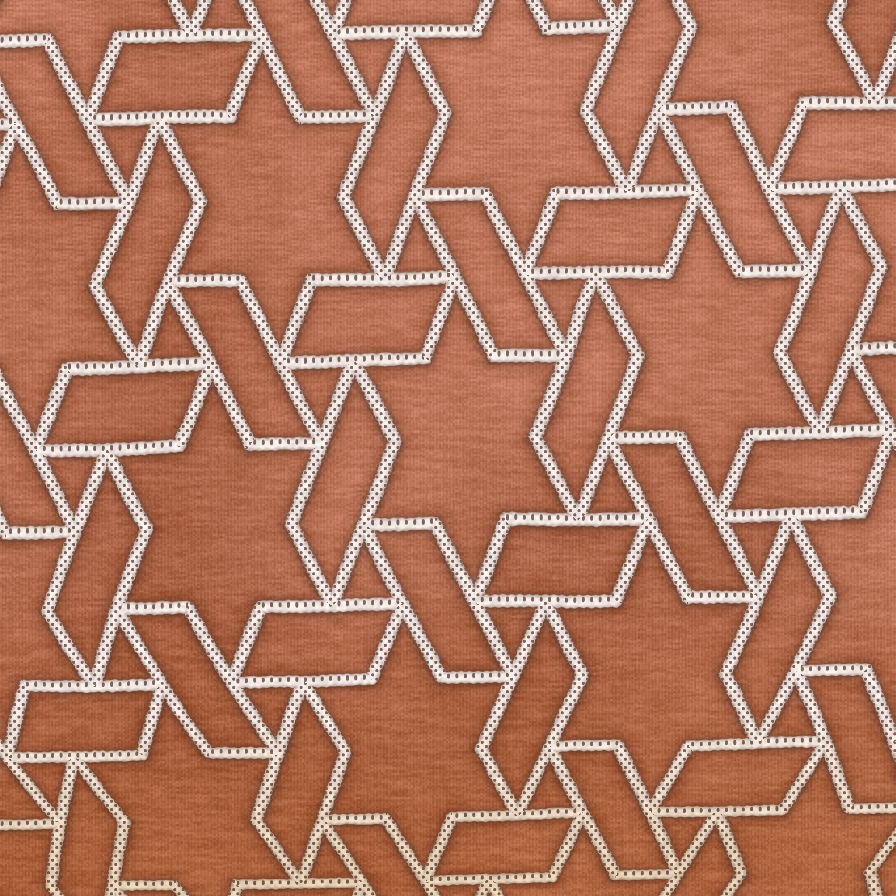
A WebGL 1 fragment shader for this pattern:

```glsl
precision highp float;
// Knitted terracotta cloth with six-pointed stars, slanted bars and small triangles edged in white beaded thread.
uniform vec2 u_resolution;

// Triangular grid that every seam follows, in canvas heights
const vec2 EDGE_U = vec2(0.0797, 0.0018);
const vec2 EDGE_V = vec2(0.0344, 0.0922);
const vec2 STAR_CENTER = vec2(0.518, 0.509);
// Steps from star to star, counted in grid edges
const vec2 STEP_A = vec2(3.0, 1.0);
const vec2 STEP_B = vec2(4.0, -3.0);

const float SEAM_HALF_WIDTH = 0.0073;
const float BEAD_BUMP = 0.0015;
const float BEAD_PITCH = 0.0094;
const float FLAT_BEAD_OFFSET = 0.0022;
const float KNIT_PITCH = 0.0037;
const float SAG_START = 0.375;

const vec3 CLOTH_DEEP = vec3(0.63, 0.35, 0.23);
const vec3 CLOTH_LIGHT = vec3(0.82, 0.54, 0.44);
const vec3 SHADOW = vec3(0.33, 0.19, 0.14);
const vec3 THREAD = vec3(0.96, 0.925, 0.905);
const vec3 THREAD_SHADE = vec3(0.74, 0.66, 0.63);
const vec3 THREAD_GAP = vec3(0.40, 0.30, 0.27);
const float TAU = 6.2831853;

float hash(vec2 p) {
  return fract(sin(dot(p, vec2(127.1, 311.7))) * 43758.5453);
}

float noise(vec2 p) {
  vec2 i = floor(p), f = fract(p);
  f = f * f * (3.0 - 2.0 * f);
  return mix(mix(hash(i), hash(i + vec2(1.0, 0.0)), f.x),
             mix(hash(i + vec2(0.0, 1.0)), hash(i + 1.0), f.x), f.y);
}

vec2 gridToCanvas(vec2 n) { return n.x * EDGE_U + n.y * EDGE_V; }

vec2 canvasToGrid(vec2 p) {
  float det = EDGE_U.x * EDGE_V.y - EDGE_U.y * EDGE_V.x;
  return vec2(p.x * EDGE_V.y - p.y * EDGE_V.x, EDGE_U.x * p.y - EDGE_U.y * p.x) / det;
}

vec2 turn60(vec2 n) { return vec2(-n.y, n.x + n.y); }

// Keeps the nearer seam: x distance, y height above it, z 1 if it lies flat
vec3 nearerSeam(vec3 best, vec2 p, vec2 from, vec2 along) {
  vec2 a = gridToCanvas(from), ab = gridToCanvas(along);
  vec2 offset = p - a - ab * clamp(dot(p - a, ab) / dot(ab, ab), 0.0, 1.0);
  float d = length(offset);
  float isFlat = step(abs(ab.y), 0.2 * abs(ab.x));
  return d < best.x ? vec3(d, offset.y, isFlat) : best;
}

// Each star point has one edge running on past its tip and one edge ending there
vec3 seams(vec2 p) {
  vec2 n = canvasToGrid(p);
  vec2 cell = floor(vec2(3.0 * n.x + 4.0 * n.y, n.x - 3.0 * n.y) / 13.0 + 0.5);
  vec3 best = vec3(1.0, 0.0, 0.0);
  for (int y = -1; y <= 1; y++) {
    for (int x = -1; x <= 1; x++) {
      vec2 c = cell + vec2(float(x), float(y));
      vec2 q = p - gridToCanvas(c.x * STEP_A + c.y * STEP_B);
      vec2 inner = vec2(-1.0, 1.0), along = vec2(-1.0, 0.0);
      for (int k = 0; k < 6; k++) {
        vec2 tip = inner + along;
        best = nearerSeam(best, q, inner, 2.0 * along);
        inner = turn60(inner);
        best = nearerSeam(best, q, tip, inner - tip);
        along = turn60(along);
      }
    }
  }
  return best;
}

void main() {
  vec2 uv = gl_FragCoord.xy / u_resolution.y;
  float pixel = 1.0 / u_resolution.y;

  // Cloth recedes near the bottom and wavers slightly
  float sag = max(0.0, SAG_START - uv.y);
  sag *= sag;
  vec2 p = vec2(0.5 + (uv.x - 0.5) * (1.0 + 1.05 * sag), uv.y - 0.46 * sag);
  p += 0.005 * (vec2(noise(uv * 9.0), noise(uv * 9.0 + 40.0)) - 0.5);
  p += 0.0016 * (vec2(noise(uv * 150.0), noise(uv * 150.0 + 70.0)) - 0.5);
  vec3 seam = seams(p - STAR_CENTER);

  // Beads: checkered on slanted seams, a single upper row on flat ones
  float column = sin(TAU * uv.x / BEAD_PITCH);
  float slantRow = sin(TAU * uv.y / BEAD_PITCH);
  float flatRow = cos(1.57 * clamp((seam.y - FLAT_BEAD_OFFSET) / 0.0042, -1.0, 1.0));
  float bead = column * mix(slantRow, flatRow, seam.z);
  float edge = seam.x - SEAM_HALF_WIDTH - BEAD_BUMP * column * slantRow * (1.0 - 0.6 * seam.z);

  // Knit ground with soft folds and padded shapes
  float rib = sin(TAU * uv.x / KNIT_PITCH) * 0.10;
  float grain = hash(floor(uv / (KNIT_PITCH * vec2(0.7, 0.6)))) - 0.5;
  float course = noise(uv * vec2(45.0, 330.0)) - 0.5;
  float folds = noise(uv * 5.0 + 3.0) - 0.5;
  float puff = smoothstep(0.006, 0.032, seam.x);
  float shade = 0.22 + 0.24 * puff + rib + 0.38 * grain + 0.42 * course + 0.45 * folds
              + 0.32 * (uv.y - 0.5);
  vec3 color = mix(CLOTH_DEEP, CLOTH_LIGHT, clamp(shade, -0.3, 1.1));
  color *= mix(vec3(1.0, 0.97, 0.86), vec3(1.0), smoothstep(0.0, 0.4, uv.y));
  float contact = exp(-max(edge, 0.0) / 0.0036);
  color = mix(color, SHADOW, contact * (seam.y < 0.0 ? 0.75 : 0.5));

  // White thread, greyer at its rim and dark between beads
  vec3 thread = mix(THREAD, THREAD_SHADE, smoothstep(-0.0045, 0.0, edge) * 0.8);
  thread = mix(thread, THREAD_GAP, smoothstep(0.18, 0.65, bead) * 0.85);
  thread *= 0.93 + 0.12 * noise(uv * 260.0);
  thread *= mix(vec3(0.95, 0.90, 0.80), vec3(1.0), smoothstep(0.0, 0.25, uv.y));
  color = mix(color, thread, 1.0 - smoothstep(-pixel, pixel, edge));

  gl_FragColor = vec4(clamp(color, 0.0, 1.0), 1.0);
}
```
